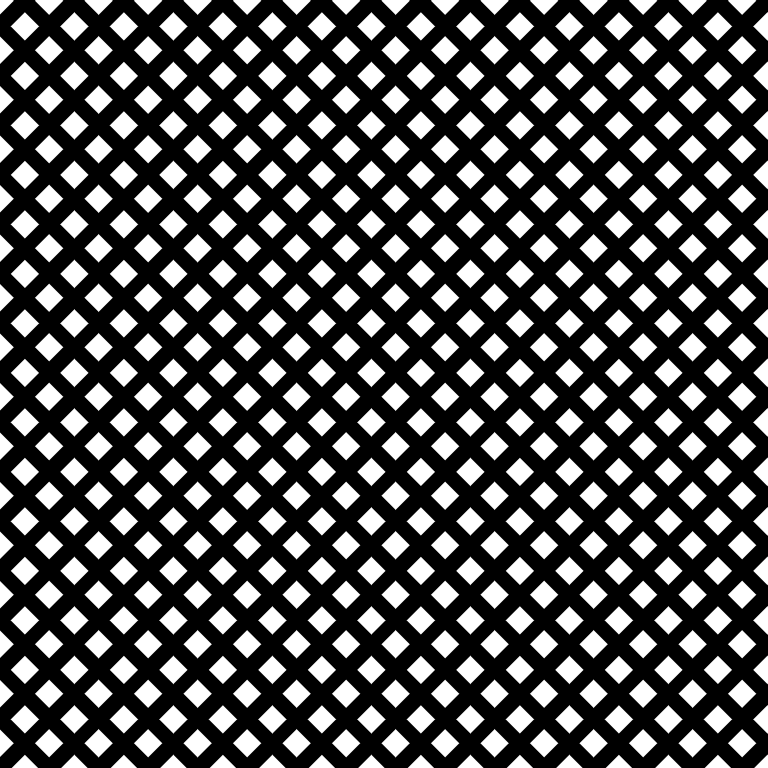
Give the GLSL for this pattern, as a WebGL 2 fragment shader.

```glsl
#version 300 es
precision highp float;
// Black diagonal lattice with white diamond openings.
// Each square cell repeats two diamonds, set about half a cell apart;
// each is an L1 distance field with a thin off-white rim.

uniform vec2 u_resolution;
out vec4 outColor;

const float PERIOD = 33.0 / 512.0;        // cell side, about 15.5 per canvas
const float HALF_DIAGONAL = 9.45 / 512.0; // centre of a diamond to its tip
const float RIM_WIDTH = 0.4 / 512.0;
const vec2 FIRST_CENTER = vec2(16.6, 32.4) / 512.0;
const vec2 SECOND_CENTER = vec2(32.75, 16.5) / 512.0;

const vec3 LATTICE_BLACK = vec3(0.0);
const vec3 OPENING_WHITE = vec3(1.0);
const vec3 RIM_WHITE = vec3(0.95);

// Signed distance to a diamond, negative inside.
float diamondDistance(vec2 p, float halfDiagonal) {
    return (abs(p.x) + abs(p.y) - halfDiagonal) * inversesqrt(2.0);
}

// Offset from the nearest copy of a center on a square grid.
vec2 repeatAround(vec2 p, vec2 center, float period) {
    return (fract((p - center) / period + 0.5) - 0.5) * period;
}

// Smooth coverage of the region where the distance is negative.
float coverage(float distanceToEdge, float pixel) {
    return 1.0 - smoothstep(-0.6 * pixel, 0.6 * pixel, distanceToEdge);
}

void main() {
    float side = min(u_resolution.x, u_resolution.y);
    vec2 p = gl_FragCoord.xy / side;
    float pixel = 1.0 / side;

    // Nearest of the two interleaved sets of diamonds
    float first = diamondDistance(repeatAround(p, FIRST_CENTER, PERIOD), HALF_DIAGONAL);
    float second = diamondDistance(repeatAround(p, SECOND_CENTER, PERIOD), HALF_DIAGONAL);
    float opening = min(first, second);

    // Off-white rim around a white core, over the black lattice
    vec3 fill = mix(RIM_WHITE, OPENING_WHITE, coverage(opening + RIM_WIDTH, pixel));
    vec3 color = mix(LATTICE_BLACK, fill, coverage(opening, pixel));
    outColor = vec4(color, 1.0);
}
```
